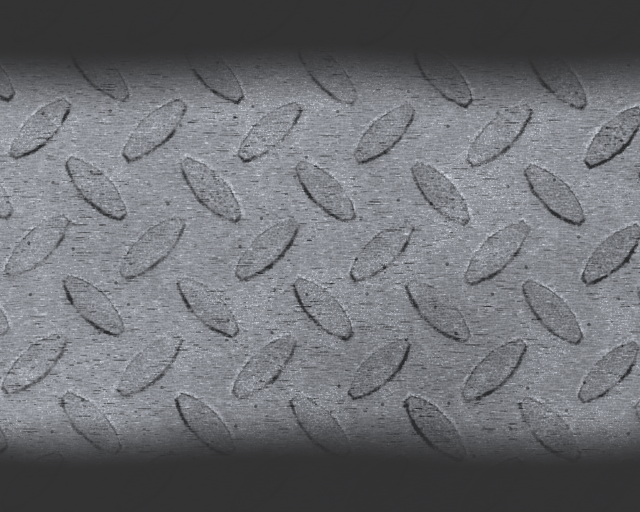
Give the GLSL for this texture, as a Shadertoy shader.

```glsl
// Worn steel tread plate: two interleaved lattices of raised lens-shaped lugs,
// leaning opposite ways, on brushed metal with dashes, grain and pits.
// The plate sinks into charcoal along the top and bottom. One unit is one repeat.

vec2 hash2(vec2 p) {
    vec3 h = fract(p.xyx * vec3(0.1031, 0.1030, 0.0973));
    h += dot(h, h.yzx + 33.33);
    return fract((h.xx + h.yz) * h.zy);
}

// Cellular noise: distance to the nearest scattered point
float cellular(vec2 p) {
    vec2 cell = floor(p), f = p - cell;
    float nearest = 2.0;
    for (int y = -1; y <= 1; y++)
        for (int x = -1; x <= 1; x++) {
            vec2 o = vec2(x, y);
            nearest = min(nearest, length(o + hash2(cell + o) - f));
        }
    return nearest;
}

// Layered sines, rotated at each octave: broad stains, about -1 to 1
float mottle(vec2 p) {
    float sum = 0.0, amp = 0.5;
    for (int i = 0; i < 5; i++) {
        sum += amp * sin(p.x + 1.7 * sin(p.y)) * cos(p.y + sin(p.x * 0.7));
        p = mat2(1.5, 1.1, -1.1, 1.5) * p + 2.3;
        amp *= 0.65;
    }
    return sum;
}

// Short horizontal dashes; every row is shifted so that they never line up
float dashes(vec2 p, float aa) {
    float row = floor(p.y);
    p.x += 19.0 * hash2(vec2(row, 7.0)).x;
    vec2 f = fract(p), r = hash2(vec2(floor(p.x), row) + 71.0);
    float len = 0.08 + 0.4 * r.y * r.y;
    float along = 1.0 - smoothstep(len * 0.5, len, abs(f.x - 0.5));
    float across = 1.0 - smoothstep(0.1, 0.3 + aa, abs(f.y - 0.5));
    return along * across * smoothstep(0.62, 0.95, r.x);
}

// Lens with blunt tips: two arcs cut off at both ends
float lensDistance(vec2 p) {
    float arc = length(vec2(p.x, abs(p.y) + 0.53)) - 0.655;
    return max(arc, abs(p.x) - 0.33);
}

void mainImage(out vec4 fragColor, in vec2 fragCoord) {
    vec2 p = fragCoord / iResolution.x * 5.573;
    float aa = 5.573 / iResolution.x;

    // Broad light over the plate, dimmer low and right of the centre
    float stain = mottle(p * 1.3), blotch = mottle(p * 6.0 + 8.0);
    vec2 dim = (p - vec2(3.5, 1.1)) * vec2(0.6, 0.95);
    float light = 0.607 + 0.03 * stain + 0.025 * blotch - 0.10 * exp(-dot(dim, dim)) - 0.007 * p.x;

    // Brushed streaks, grain and dashes
    float grain = cellular(p * 47.0) - 0.45;
    float brush = cellular(p * vec2(11.0, 58.0) + 9.0) - 0.45;
    float wear = clamp(0.65 + 0.45 * mottle(p * 2.1 + 5.0) + 0.3 * blotch, 0.1, 1.2);
    light += 0.10 * grain + 0.12 * brush;
    float scratch = dashes(p * vec2(5.0, 45.0), aa * 20.0)
        + 0.8 * dashes(p * vec2(9.0, 61.0) + 0.37, aa * 25.0);
    light -= 0.23 * wear * scratch;
    light += 0.13 * dashes(p * vec2(14.0, 53.0) + 5.2, aa * 25.0);

    // Slightly skewed lattice on which the lugs sit
    vec2 q = p - vec2(0.348, 3.338);
    q.x -= 0.0218 * q.y;
    q.y = (q.y + 0.0145 * q.x) / 1.023;

    for (int family = 0; family < 2; family++) {
        float lean = family == 0 ? 1.0 : -1.0;
        vec2 g = q - 0.5 * float(family);
        vec2 id = floor(g + 0.5);
        vec2 r = hash2(id + 17.0 + 40.0 * float(family));
        float angle = lean * (0.77 + 0.06 * (r.x - 0.5));
        vec2 axis = vec2(cos(angle), sin(angle));
        g -= id;
        vec2 l = vec2(dot(g, axis), dot(g, vec2(-axis.y, axis.x)));

        // Fine outline, shaded on the low side, lit and broken on the high side
        float d = lensDistance(l * (0.95 + 0.06 * r.y));
        d += 0.008 * mottle(p * 13.0) + 0.006 * grain;
        float inside = 1.0 - smoothstep(-aa, aa, d);
        float high = smoothstep(-0.04, 0.04, l.y + 0.10 * lean * l.x);
        float broken = clamp(0.75 + 0.9 * mottle(p * 9.0 + 20.0 * r), 0.25, 1.15);
        float halo = 1.0 - smoothstep(0.0, 0.07, abs(d - 0.01));
        float shade = 1.0 - smoothstep(0.002, 0.008 + 0.010 * broken + aa, abs(d));
        float crease = 1.0 - smoothstep(0.0, 0.005 + aa, abs(d));
        float glint = 1.0 - smoothstep(0.0, 0.02 + aa, abs(d - 0.02));

        light += inside * (-0.015 - 0.03 * r.y + 0.06 * grain + 0.03 * blotch);
        light -= 0.025 * halo * (1.0 - high);
        light -= shade * (1.0 - high) * broken * (0.25 + 0.08 * r.y);
        light -= crease * high * broken * 0.15;
        light += glint * high * broken * (0.03 + 0.10 * r.x + 0.15 * grain);

        // Dark pits collect on some lugs
        float pits = 1.0 - smoothstep(0.1, 0.35, cellular(p * 17.0 + 3.0));
        light -= inside * pits * 0.17 * smoothstep(0.6, 1.0, r.x) * wear;
    }

    // Sparse dirt and clustered bright nicks
    light -= 0.22 * (1.0 - smoothstep(0.015, 0.04, cellular(p * 1.9 + 11.0)));
    float nicks = 1.0 - smoothstep(0.05, 0.3, cellular(p * 33.0));
    light += 0.13 * nicks * smoothstep(0.1, 0.8, stain + blotch);

    // Fade to charcoal along both long edges
    float y = p.y + 0.04 * sin(p.x * 1.6 + 0.5) + 0.02 * stain;
    float fade = smoothstep(0.40, 0.95, y) * (1.0 - smoothstep(3.42, 4.07, y));
    vec3 steel = clamp(light, 0.17, 0.85) * vec3(0.975, 0.995, 1.035);
    vec3 charcoal = vec3(0.193, 0.193, 0.197);
    fragColor = vec4(mix(charcoal, steel, 0.015 + 0.985 * fade), 1.0);
}
```
